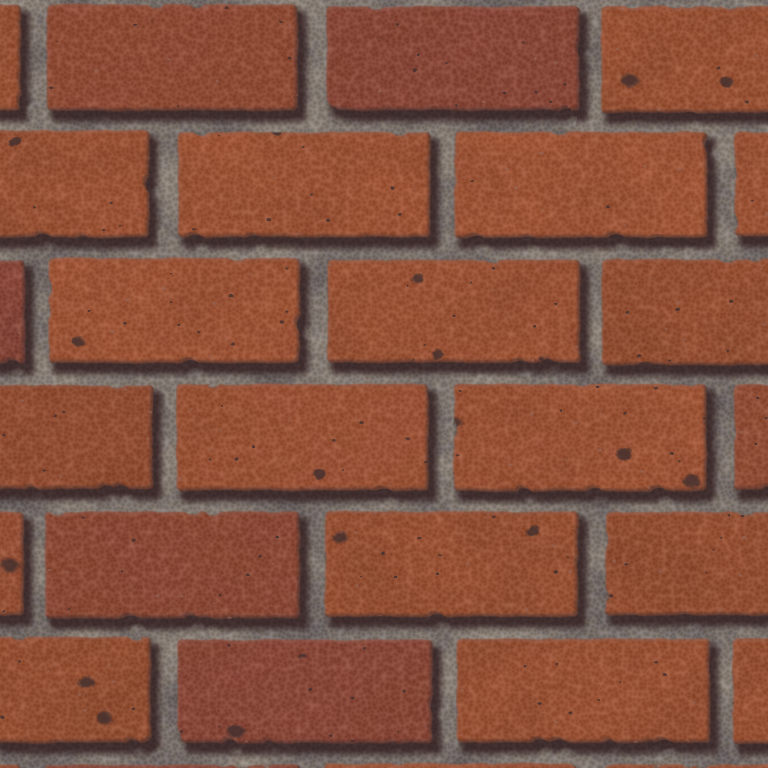
This texture is drawn by a WebGL 2 fragment shader. Its source:

```glsl
#version 300 es
precision highp float;
uniform vec2 u_resolution;
out vec4 outColor;

float hash(vec2 c) {
  vec3 q = fract(c.xyx * 0.1031);
  q += dot(q, q.yzx + 33.33);
  return fract((q.x + q.y) * q.z);
}

// Cellular noise: x is the distance to the nearest point, y its random value
vec2 cells(vec2 p) {
  vec2 base = floor(p), nearest = vec2(9.0, 0.0);
  for (int j = -1; j <= 1; j++) {
    for (int i = -1; i <= 1; i++) {
      vec2 cell = base + vec2(i, j);
      vec2 point = cell + vec2(hash(cell + 40.0), hash(cell + 91.0));
      float dist = length(p - point);
      if (dist < nearest.x) nearest = vec2(dist, hash(cell + 163.0));
    }
  }
  return nearest;
}

// Layered sines, each octave turned and doubled
float waves(vec2 p) {
  float sum = 0.0, amplitude = 0.5;
  for (int i = 0; i < 4; i++) {
    sum += amplitude * sin(p.x + 1.7 * sin(p.y)) * cos(0.8 * p.y - 0.4 * p.x);
    p = mat2(1.6, 1.2, -1.2, 1.6) * p + 2.3;
    amplitude *= 0.6;
  }
  return sum;
}

// Signed distance to the nearest brick of the running bond
float brickDistance(vec2 p, out vec2 id) {
  vec2 pitch = vec2(0.362, 0.1646);
  float row = floor((p.y - 0.1008) / pitch.y + 0.5);
  vec2 start = vec2(mix(0.3958, 0.2266, mod(row, 2.0)), 0.1008);
  id = vec2(floor((p.x - start.x) / pitch.x + 0.5), row);
  vec2 jitter = vec2(hash(id + 17.0), hash(id + 59.0)) - 0.5;
  vec2 local = p - start - id * pitch + jitter * vec2(0.006, 0.003);
  vec2 q = abs(local) - vec2(0.1647, 0.0684) - jitter.yx * 0.003 + 0.006;
  float d = length(max(q, 0.0)) + min(max(q.x, q.y), 0.0) - 0.006;
  vec2 chip = cells(p * 34.0);
  d += 0.004 * step(0.8, chip.y) * smoothstep(0.45, 0.1, chip.x);
  return d + 0.0016 * waves(p * 70.0);
}

void main() {
  vec2 p = gl_FragCoord.xy / u_resolution.y;
  float soft = max(1.0 / u_resolution.y, 0.0016);
  vec2 id, other;
  float d = brickDistance(p, id);
  float fine = cells(p * 170.0).x - 0.45;
  float coarse = cells(p * 75.0 + 7.0).x - 0.45;
  float mottle = waves(p * 24.0);
  vec3 dark = vec3(0.25, 0.18, 0.18);
  vec3 pale = vec3(0.58, 0.40, 0.35);

  // Sandy mortar, shaded to the right of and below each brick
  float damp = smoothstep(-0.2, 0.9, 0.3 + 0.5 * mottle + 0.5 * coarse);
  vec3 mortar = mix(vec3(0.56, 0.52, 0.48), vec3(0.39, 0.36, 0.36), damp);
  mortar += 0.14 * fine + 0.10 * coarse;
  float caster = brickDistance(p + vec2(-0.008, 0.011), other);
  mortar = mix(mortar, dark + 0.05 * fine, smoothstep(0.011, -0.004, caster));

  // Fired clay, some bricks darker and redder
  float tone = hash(id + 5.0);
  float red = smoothstep(0.6, 0.9, tone + 0.06 * mottle);
  vec3 clay = mix(vec3(0.59, 0.32, 0.21), vec3(0.51, 0.27, 0.22), red);
  clay *= 0.97 + 0.07 * hash(id + 29.0) + 0.05 * mottle;
  clay += 0.10 * fine + 0.06 * coarse;

  // Lit upper left rim, shaded lower right rim
  float lit = smoothstep(-0.002, 0.004, brickDistance(p + vec2(-0.003, 0.004), other));
  float shade = smoothstep(-0.003, 0.004, brickDistance(p + vec2(0.004, -0.004), other));
  clay = mix(clay, pale, 0.45 * lit);
  clay = mix(clay, dark, 0.55 * shade);

  // Pits and flecks at two sizes
  for (int i = 0; i < 2; i++) {
    float scale = i == 0 ? 8.0 : 32.0;
    vec2 pit = cells(p * scale * vec2(0.85, 1.15) + 3.0);
    float radius = 0.05 + 0.06 * fract(pit.y * 37.0);
    float rough = pit.x + 0.04 * waves(p * scale * 14.0);
    float hole = smoothstep(radius, radius * 0.4, rough) * step(0.62, pit.y);
    bool fleck = i == 1 && pit.y > 0.82;
    clay = mix(clay, fleck ? pale : dark, hole * (fleck ? 0.6 : 0.8));
  }

  vec3 color = mix(clay, mortar, smoothstep(-soft, soft, d));
  outColor = vec4(clamp(color, 0.0, 1.0), 1.0);
}
```
